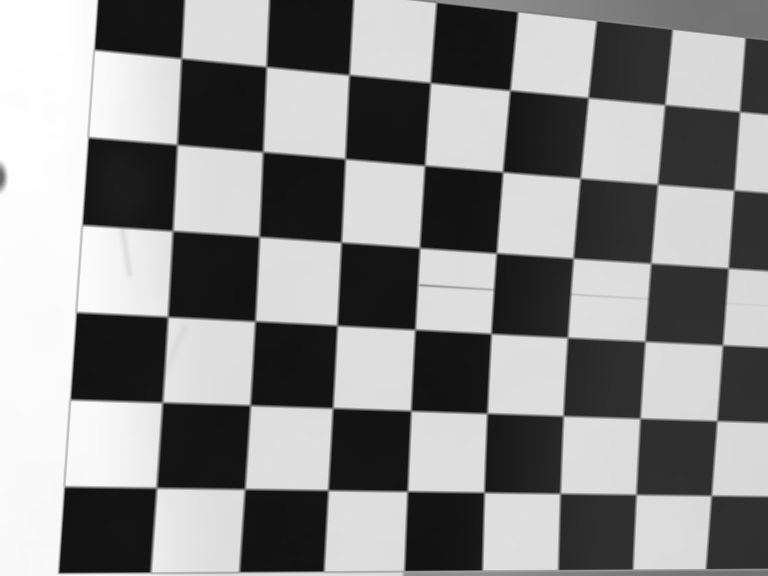
Give the GLSL for this pattern, as a Shadertoy shader.

```glsl
// A slightly warped checkerboard sheet seen at an angle, with uneven light.
// Each point goes through an inverse perspective plus a bend into board cells;
// tones, creases, a smudge and the grey backdrop are layered on top.

#define CELLS vec2(8.0, 6.0)   // cells spanned by the perspective frame
#define ROWS 7.0               // printed rows
#define EDGE_SOFTNESS 0.022    // in cells
#define INK_NEAR 0.075
#define INK_FAR 0.185
#define PAPER_LIT 0.975
#define PAPER_SHADE 0.87
#define BACKDROP 0.45
#define CREASE_ROW 3.45
#define CREASE_DEPTH 0.30
#define MOTTLE 0.007

// Frame coordinates (0..1) to canvas heights, origin at the upper left
const mat3 PERSPECTIVE = mat3(1.3067, 0.1357, 0.1441,
                              -0.0620, 0.9142, 0.0045,
                              0.1632, 0.0868, 1.0);

// Gentle bend of the sheet, in canvas heights
vec2 sheetBend(vec2 f) {
    float a = 3.14159 * f.x;
    float b = 3.14159 * f.y;
    float bow = -0.0139 + 0.0156 * f.y * f.y;
    float sway = 0.0069 * sin(b) + 0.0035 * f.y;
    return vec2(bow * sin(a) + sway * sin(2.0 * a), 0.0069 * f.x * abs(sin(b)));
}

// Undo bend and perspective, giving column and row coordinates
vec2 boardCoords(vec2 p) {
    mat3 toFrame = inverse(PERSPECTIVE);
    vec2 f = vec2(0.0);
    vec2 bend = vec2(0.0);
    for (int i = 0; i < 4; i++) {
        vec3 h = toFrame * vec3(p - bend, 1.0);
        f = h.xy / h.z;
        bend = sheetBend(f);
    }
    return f * CELLS + vec2(0.0, 1.0);
}

// Signed distance to cell borders: positive in even cells, negative in odd
vec2 cellWave(vec2 c) {
    return 0.5 - abs(mod(c + 0.5, 2.0) - 1.0);
}

float mottle(vec2 p) {
    float sum = 0.0;
    float gain = 0.5;
    for (int i = 0; i < 4; i++) {
        p = mat2(1.6, 1.2, -1.2, 1.6) * p + 1.7;
        sum += gain * sin(p.x + sin(p.y)) * sin(p.y * 0.9);
        gain *= 0.6;
    }
    return sum;
}

float segmentDistance(vec2 p, vec2 a, vec2 b) {
    vec2 d = b - a;
    return length(p - a - d * clamp(dot(p - a, d) / dot(d, d), 0.0, 1.0));
}

float softLine(float d, float width) {
    return exp(-d * d / (width * width));
}

void mainImage(out vec4 fragColor, in vec2 fragCoord) {
    vec2 p = vec2(fragCoord.x, iResolution.y - fragCoord.y) / iResolution.y;
    vec2 cell = boardCoords(p);
    float blur = max(EDGE_SOFTNESS, 7.0 / iResolution.y);
    float grain = mottle(p * 7.0);

    // Paper, brightest along the left margin
    float light = smoothstep(0.12, 0.38, p.x + 0.03 * grain - 0.04 * (p.y - 0.5));
    float paper = mix(PAPER_LIT, PAPER_SHADE, light);
    paper += 0.025 * (1.0 - p.y) * (1.0 - light) - 0.02 * smoothstep(1.0, 1.33, p.x);

    // Soft folds and the thin horizontal crease
    float foldA = segmentDistance(p, vec2(0.212, 0.395), vec2(0.225, 0.475));
    float foldB = segmentDistance(p, vec2(0.320, 0.570), vec2(0.285, 0.650));
    paper -= 0.07 * softLine(foldA, 0.006) + 0.035 * softLine(foldB, 0.007);
    float reach = smoothstep(3.98, 4.05, cell.x) * exp(-0.5 * max(cell.x - 4.0, 0.0));
    paper -= CREASE_DEPTH * reach * softLine(cell.y - CREASE_ROW, max(0.016, blur * 0.7));

    // Ink, washed out toward the right and the lower edge
    float wash = smoothstep(0.80, 1.12, p.x + 0.10 * (p.y - 0.5));
    float ink = mix(INK_NEAR, INK_FAR, wash);
    ink += 0.035 * softLine(length((p - vec2(0.21, 0.32)) * vec2(1.0, 0.8)), 0.06);

    // Checker limited to the printed area
    vec2 side = clamp(cellWave(cell) / blur, -1.0, 1.0);
    float printed = smoothstep(-blur, blur, cell.x)
                  * (1.0 - smoothstep(-blur, blur, cell.y - ROWS));
    float inked = (0.5 + 0.5 * side.x * side.y) * printed;
    float tone = mix(paper, ink, inked) + MOTTLE * grain;

    // Smudge on the left border
    float smudge = length((p - vec2(-0.002, 0.308)) * vec2(1.0, 0.55));
    tone -= 0.6 * (1.0 - smoothstep(0.004, 0.019, smudge));

    // Backdrop beyond the upper and lower edges of the sheet
    float above = 1.0 - smoothstep(-blur, blur, cell.y);
    float below = smoothstep(-blur, blur, cell.y - ROWS) * smoothstep(0.695, 0.705, p.x);
    float backdrop = BACKDROP + 0.12 * (1.0 - smoothstep(0.7, 1.3, p.x));
    tone = mix(tone, backdrop + 0.01 * grain, max(above, below));

    fragColor = vec4(vec3(clamp(tone, 0.0, 1.0)), 1.0);
}
```
